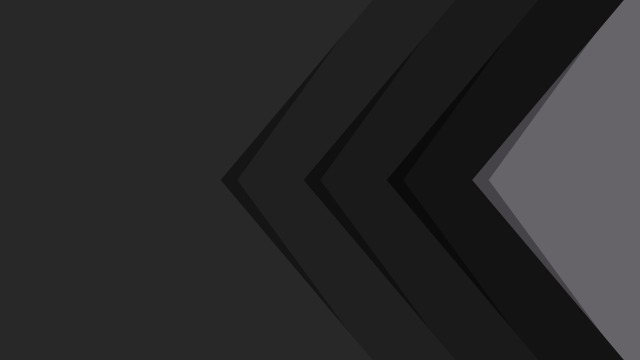
Give the GLSL for this background, as a Shadertoy shader.

```glsl
const vec3 BACKDROP = vec3(0.156);
const vec3 LIGHT_FACE = vec3(0.400, 0.392, 0.408);
const vec3 LIGHT_RIM = vec3(0.270, 0.264, 0.278);

const float OUTER_SLOPE = 0.843;
const float RIM_WIDTH = 0.046;

// Coverage of the area to the right of a left-pointing wedge.
float wedge(vec2 p, float tipX, float slope, float pixel) {
    float dist = (p.x - tipX - slope * abs(p.y)) / sqrt(1.0 + slope * slope);
    return smoothstep(-0.7 * pixel, 0.7 * pixel, dist);
}

// Folded panel: a flat face whose rim tapers away from the tip.
vec3 addPanel(vec3 below, vec2 p, float tipX, vec3 rim, vec3 face, float pixel) {
    float innerSlope = p.y > 0.0 ? 0.728 : 0.735;
    float outer = wedge(p, tipX, OUTER_SLOPE, pixel);
    float inner = wedge(p, tipX + RIM_WIDTH, innerSlope, pixel);
    return mix(below, mix(rim, face, inner), outer);
}

void mainImage(out vec4 fragColor, in vec2 fragCoord) {
    // Height is one unit; y is zero on the horizontal axis of symmetry.
    float pixel = 1.0 / iResolution.y;
    vec2 p = vec2(fragCoord.x, fragCoord.y - 0.5 * iResolution.y) * pixel;

    vec3 color = BACKDROP;

    // Dark panels, deepening to the right
    for (int i = 0; i < 3; i++) {
        float n = float(i);
        vec3 rim = vec3(0.082 - 0.019 * n);
        vec3 face = vec3(0.126 - 0.026 * n);
        color = addPanel(color, p, 0.613 + 0.2305 * n, rim, face, pixel);
    }

    // Light panel at the right edge
    color = addPanel(color, p, 1.3115, LIGHT_RIM, LIGHT_FACE, pixel);

    fragColor = vec4(color, 1.0);
}
```
